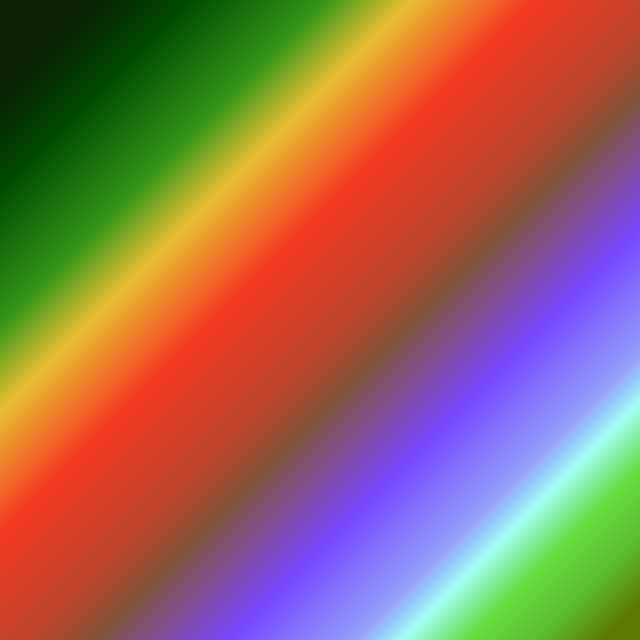
A WebGL 1 fragment shader for this background:

```glsl
precision highp float;
// Diagonal bands of colour running from a dark green top-left corner
// through yellow, red, violet and cyan to an olive bottom-right corner.
// One diagonal coordinate drives a chain of linear blends between stops.

uniform vec2 u_resolution;

// Diagonal position: 0 at the top-left corner, 1 at the bottom-right.
float diagonal(vec2 uv) {
    return 0.5 * (uv.x + 1.0 - uv.y);
}

// Blend linearly from one colour to the next between two stops.
vec3 blendStop(vec3 color, vec3 next, float start, float end, float t) {
    return mix(color, next, clamp((t - start) / (end - start), 0.0, 1.0));
}

vec3 spectrum(float t) {
    // Shadowed greens
    vec3 color = vec3(0.04, 0.13, 0.02);
    color = blendStop(color, vec3(0.00, 0.29, 0.00), 0.075, 0.147, t);
    color = blendStop(color, vec3(0.19, 0.58, 0.09), 0.147, 0.252, t);

    // Yellow ridge into red
    color = blendStop(color, vec3(0.91, 0.75, 0.19), 0.252, 0.321, t);
    color = blendStop(color, vec3(0.96, 0.23, 0.13), 0.321, 0.416, t);
    color = blendStop(color, vec3(0.73, 0.27, 0.17), 0.416, 0.525, t);

    // Brown seam into violet
    color = blendStop(color, vec3(0.52, 0.33, 0.22), 0.525, 0.572, t);
    color = blendStop(color, vec3(0.47, 0.28, 1.00), 0.572, 0.678, t);
    color = blendStop(color, vec3(0.57, 0.63, 0.98), 0.678, 0.777, t);

    // Cyan ridge into fresh green and olive
    color = blendStop(color, vec3(0.64, 1.00, 0.95), 0.777, 0.815, t);
    color = blendStop(color, vec3(0.40, 0.87, 0.26), 0.815, 0.864, t);
    color = blendStop(color, vec3(0.36, 0.73, 0.17), 0.864, 0.922, t);
    return blendStop(color, vec3(0.36, 0.48, 0.00), 0.922, 0.970, t);
}

void main() {
    vec2 uv = gl_FragCoord.xy / u_resolution;
    gl_FragColor = vec4(spectrum(diagonal(uv)), 1.0);
}
```
